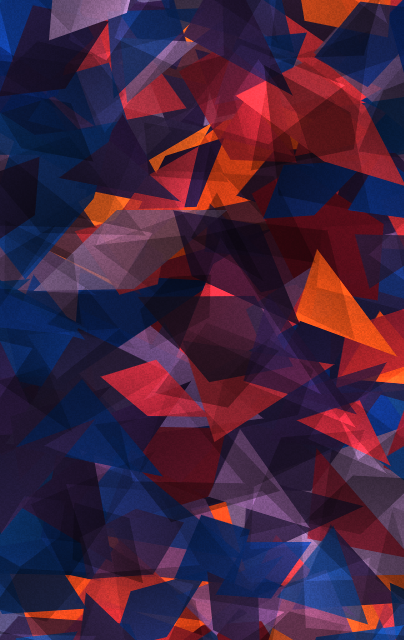
A Shadertoy shader for this background:

```glsl
// Overlapping translucent shards in navy, plum, crimson and orange.

float hash(float n) { return fract(sin(n * 12.9898) * 43758.5453); }

float grainHash(vec2 p) { return fract(sin(dot(p, vec2(12.9898, 78.233))) * 43758.5453); }

mat2 rotation(float a) { return mat2(cos(a), -sin(a), sin(a), cos(a)); }

// Corner of an irregular polygon, in units of its size
vec2 corner(float i, float sides, float seed) {
    float a = 6.28318 * (i + 0.26 * (hash(seed + i * 1.7) - 0.5)) / sides;
    return mix(0.65, 1.3, hash(seed + i * 2.3 + 40.0)) * vec2(cos(a), sin(a));
}

// Signed distance bound to the shard, negative inside
float shard(vec2 p, float sides, float seed) {
    float d = -10.0;
    vec2 first = corner(0.0, sides, seed), a = first;
    for (float i = 1.0; i <= sides; i++) {
        vec2 b = i < sides ? corner(i, sides, seed) : first;
        vec2 edge = normalize(b - a);
        d = max(d, dot(p - a, vec2(edge.y, -edge.x)));
        a = b;
    }
    return d;
}

// Colours ordered from cool and dark to hot
vec3 palette(float k) {
    if (k < 0.31) return vec3(0.125, 0.08, 0.185);
    if (k < 0.56) return vec3(0.035, 0.14, 0.34);
    if (k < 0.66) return vec3(0.35, 0.055, 0.095);
    if (k < 0.83) return vec3(0.40, 0.26, 0.43);
    if (k < 0.94) return vec3(0.70, 0.15, 0.19);
    return vec3(0.93, 0.32, 0.09);
}

void mainImage(out vec4 fragColor, in vec2 fragCoord) {
    vec2 p = fragCoord / iResolution.y;
    float aspect = iResolution.x / iResolution.y;
    float pixel = 1.1 / iResolution.y;
    vec3 col = vec3(0.12, 0.08, 0.185);

    const float count = 250.0, opaqueCount = 175.0;
    for (float i = 0.0; i < count; i++) {
        float seed = i * 7.31 + 3.0;
        bool glaze = i >= opaqueCount;

        // Evenly spread centres with some jitter
        vec2 spread = fract(i * vec2(0.75488, 0.56984) + 0.3);
        spread += 0.12 * (vec2(hash(seed), hash(seed + 0.5)) - 0.5);
        vec2 centre = (spread * 1.2 - 0.1) * vec2(aspect, 1.0);

        // Large shards first, small ones on top
        float size = mix(0.25, 0.09, min(i / 90.0, 1.0)) * mix(0.65, 1.4, hash(seed + 1.1));

        // Two leaning directions, stretched along the long axis
        float lean = hash(seed + 1.9) < 0.6 ? -0.62 : 0.55;
        lean += 0.8 * (hash(seed + 2.4) - 0.5);
        vec2 q = rotation(lean) * (p - centre) * vec2(0.8, 1.4) / size;
        if (dot(q, q) > 1.75) continue;

        float sides = 3.0 + floor(2.4 * hash(seed + 3.2));
        float cover = clamp(0.5 - shard(q, sides, seed + 5.0) * size / pixel, 0.0, 1.0);

        // Soft ramp of light across each shard
        float turn = 6.28318 * hash(seed + 4.1);
        float ramp = 1.0 + 0.18 * dot(q, vec2(cos(turn), sin(turn)));

        if (glaze) {
            float gain = hash(seed + 4.7) < 0.5 ? 0.7 : 1.32;
            col = mix(col, col * gain * ramp, cover * mix(0.5, 1.0, hash(seed + 5.3)));
        } else {
            // Warm colours gather towards the right and in three bands
            float heat = 2.0 * centre.x - 0.63 + 0.35 * cos(12.57 * (centre.y - 0.5));
            float key = pow(hash(seed + 6.1), exp2(-0.6 * heat));
            vec3 ink = palette(key) * mix(0.8, 1.2, hash(seed + 6.7)) * ramp;
            ink.g *= mix(0.85, 1.2, hash(seed + 7.2));
            col = mix(col, ink, cover * mix(0.76, 1.0, hash(seed + 7.9)));
        }
    }

    // Fine paper grain
    col *= 1.0 + 0.12 * (grainHash(floor(p * 512.0)) - 0.5);
    fragColor = vec4(clamp(col, 0.0, 1.0), 1.0);
}
```
